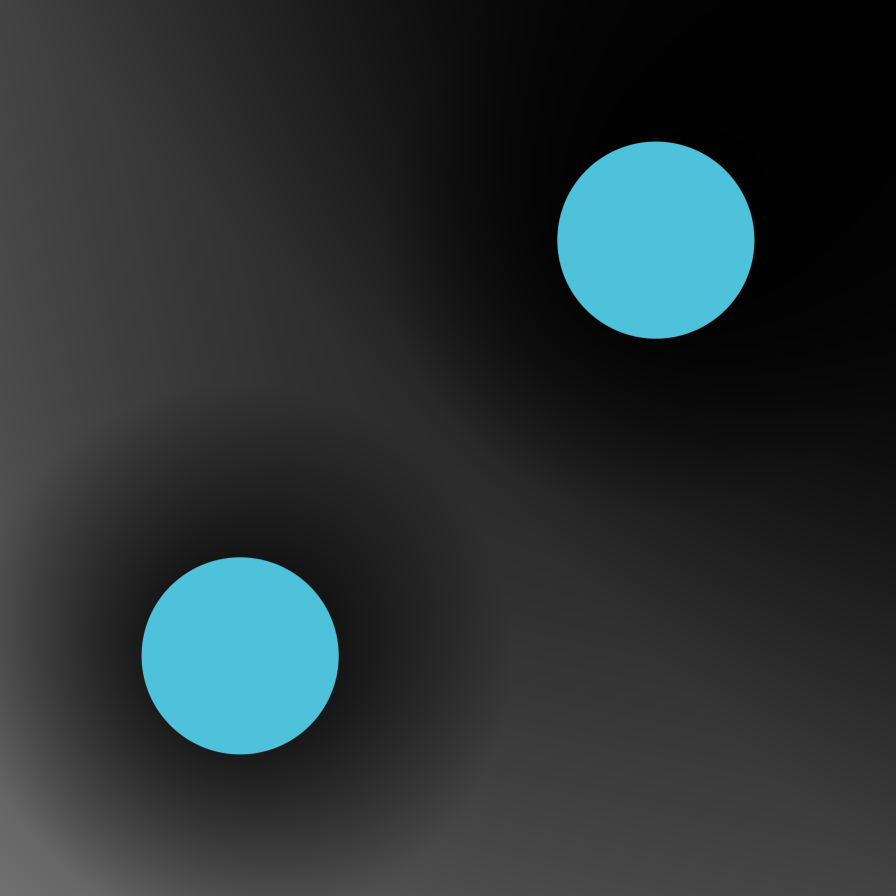
Write a three.js fragment shader that draws this background.

```glsl
// Two flat cyan discs on a dark diagonal gradient, each ringed by a soft shadow.
// Brightness falls from the lower left corner, rises with distance from the
// nearest disc, and is dimmed further inside a narrow band around each disc.

varying vec2 vUv;

const vec3 DISC_COLOR = vec3(0.31, 0.76, 0.86);
const float DISC_RADIUS = 0.11;
const float DISC_OFFSET = 0.232;    // from the middle, along both axes

const float BASE_LIGHT = 0.36;
const float DIAGONAL_FALLOFF = 0.264;
const float DISTANCE_GAIN = 0.21;
const float BLACK_SOFTNESS = 0.003; // rounds the fade into black

const float SHADOW_WIDTH = 0.195;
const float SHADOW_FLOOR = 0.37;    // light left at the rim of a disc

// Distance to the nearer of the two disc centres
float nearestCenter(vec2 p) {
  float nearest = 2.0;
  for (int i = 0; i < 2; i++) {
    float side = float(i) * 2.0 - 1.0;
    nearest = min(nearest, distance(p, vec2(0.5 + side * DISC_OFFSET)));
  }
  return nearest;
}

// Smooth version of max(value, 0.0)
float softPositive(float value) {
  return 0.5 * (value + sqrt(value * value + BLACK_SOFTNESS));
}

void main() {
  float centerDistance = nearestCenter(vUv);
  float rimDistance = centerDistance - DISC_RADIUS;

  // Diagonal light, brighter away from the discs
  float light = softPositive(BASE_LIGHT
    - DIAGONAL_FALLOFF * (vUv.x + vUv.y)
    + DISTANCE_GAIN * centerDistance);

  // Shadow band
  float shadowRamp = clamp(rimDistance / SHADOW_WIDTH, 0.0, 1.0);
  light *= mix(SHADOW_FLOOR, 1.0, shadowRamp);

  // Discs with smoothed rims
  float edge = max(fwidth(vUv.x), 0.0005) * 0.75;
  float disc = 1.0 - smoothstep(-edge, edge, rimDistance);

  gl_FragColor = vec4(mix(vec3(light), DISC_COLOR, disc), 1.0);
}
```
